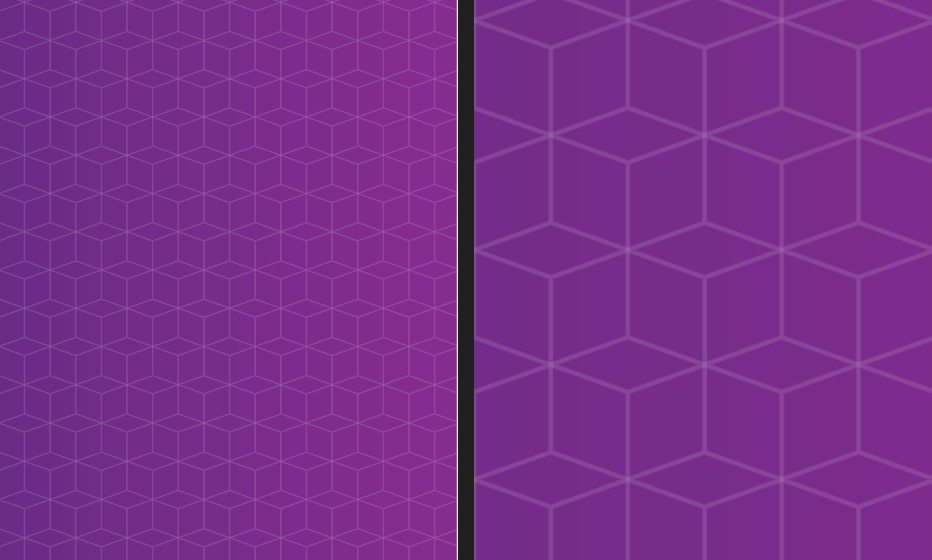
Left: the whole. Right: its middle third, enlarged.
A Shadertoy shader for this pattern:

```glsl
#define COLUMN_STEP 0.04578
#define ROW_STEP 0.06831
#define LID_HALF_HEIGHT 0.0163
#define FIRST_LID vec2(0.001, 0.1080)
#define LINE_WIDTH 0.0027
#define LINE_SOFTNESS 0.0007
#define LINE_OPACITY 0.125
#define LINE_COLOR vec3(0.98, 0.96, 1.0)
#define LEFT_COLOR vec3(0.416, 0.170, 0.522)
#define RIGHT_COLOR vec3(0.525, 0.174, 0.562)
#define MARGIN_WIDTH 0.0022
#define MARGIN_COLOR vec3(0.97, 0.95, 0.98)

// Coverage of a soft stroke at a given distance from its centre
float stroke(float dist, float pixel) {
    float halfWidth = 0.5 * LINE_WIDTH;
    float blur = max(0.5 * pixel, LINE_SOFTNESS);
    return 1.0 - smoothstep(halfWidth - blur, halfWidth + blur, dist);
}

// Fold the plane into one quadrant around the nearest cube lid
vec2 foldToLid(vec2 p) {
    vec2 cell = vec2(COLUMN_STEP, ROW_STEP);
    return abs(mod(p + cell, 2.0 * cell) - cell);
}

// Distance to the rhombus outline of the lid
float lidDistance(vec2 q) {
    vec2 slope = 1.0 / vec2(COLUMN_STEP, LID_HALF_HEIGHT);
    return abs(dot(q, slope) - 1.0) / length(slope);
}

// Distance to the upright edges between lids
float uprightDistance(vec2 q) {
    return length(vec2(q.x, max(LID_HALF_HEIGHT - q.y, 0.0)));
}

void mainImage(out vec4 fragColor, in vec2 fragCoord) {
    float pixel = 1.0 / iResolution.y;
    vec2 p = fragCoord * pixel;
    float canvasWidth = iResolution.x * pixel;
    vec2 centered = p - vec2(0.5 * canvasWidth, 0.0);

    // Horizontal background gradient
    vec3 color = mix(LEFT_COLOR, RIGHT_COLOR, p.x / canvasWidth);

    // Two staggered sets of cubes; overlapping strokes brighten the joints
    for (int i = 0; i < 2; i++) {
        vec2 stagger = float(i) * vec2(COLUMN_STEP, ROW_STEP);
        vec2 q = foldToLid(centered - FIRST_LID - stagger);
        float edges = max(stroke(lidDistance(q), pixel), stroke(uprightDistance(q), pixel));
        color = mix(color, LINE_COLOR, LINE_OPACITY * edges);
    }

    // Pale margin along the right side
    float marginEdge = canvasWidth - MARGIN_WIDTH;
    float margin = clamp((p.x - marginEdge) / pixel + 0.5, 0.0, 1.0);
    color = mix(color, MARGIN_COLOR, margin);

    fragColor = vec4(color, 1.0);
}
```
